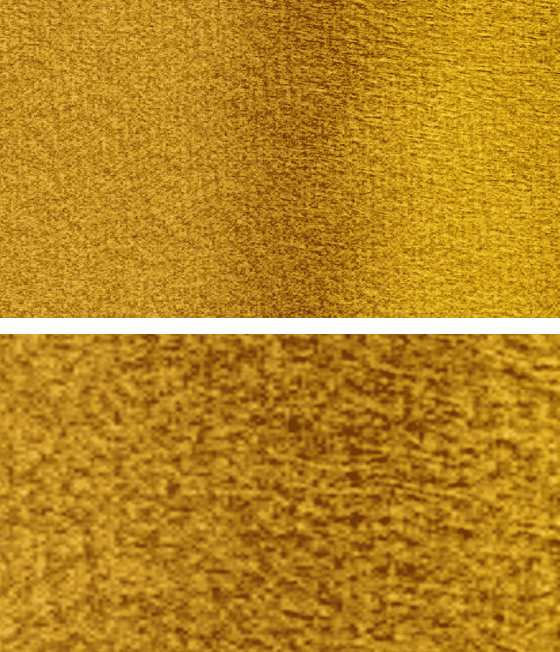
Top, the full canvas; bottom, a detail of the centre.
Reproduce this texture procedurally as a WebGL 1 fragment shader.

```glsl
precision highp float;
uniform vec2 u_resolution;

float hash(vec2 p) {
  return fract(sin(dot(p, vec2(127.1, 311.7))) * 43758.5453);
}

float noise(vec2 p) {
  vec2 i = floor(p), f = fract(p);
  f = f * f * (3.0 - 2.0 * f);
  return mix(mix(hash(i), hash(i + vec2(1.0, 0.0)), f.x),
             mix(hash(i + vec2(0.0, 1.0)), hash(i + 1.0), f.x), f.y);
}

float bump(float x, float center, float width) {
  float d = (x - center) / width;
  return exp(-d * d);
}

// Crumpled foil: wide, shallow ridges sloping gently down to the right
float creaseHeight(vec2 p) {
  p.y += 0.13 * p.x + 0.018 * noise(p * vec2(14.0, 20.0));
  float broad = 1.0 - abs(2.0 * noise(p * vec2(17.0, 58.0)) - 1.0);
  float narrow = 1.0 - abs(2.0 * noise(p * vec2(38.0, 105.0) + 31.7) - 1.0);
  return broad + 0.65 * narrow;
}

// Six gold tones, evenly spaced from shadow to glint
vec3 goldRamp(float t) {
  t = clamp(t, -0.2, 1.2) * 5.0;
  vec3 c = vec3(0.54, 0.32, 0.04) + min(t, 0.0) * vec3(0.10, 0.09, 0.02);
  c = mix(c, vec3(0.64, 0.42, 0.06), clamp(t, 0.0, 1.0));
  c = mix(c, vec3(0.71, 0.51, 0.09), clamp(t - 1.0, 0.0, 1.0));
  c = mix(c, vec3(0.79, 0.58, 0.13), clamp(t - 2.0, 0.0, 1.0));
  c = mix(c, vec3(0.86, 0.66, 0.15), clamp(t - 3.0, 0.0, 1.0));
  c = mix(c, vec3(0.89, 0.71, 0.26), clamp(t - 4.0, 0.0, 1.0));
  return c + max(t - 5.0, 0.0) * vec3(0.06, 0.07, 0.10);
}

void main() {
  vec2 uv = gl_FragCoord.xy / u_resolution;
  vec2 p = gl_FragCoord.xy / u_resolution.y;

  // Broad vertical sheen: pale left, dark fold, bright band at right
  float x = uv.x + 0.04 * (noise(p * 3.0) - 0.5) - 0.03 * (uv.y - 0.5);
  float tone = 0.55 - 0.30 * bump(x, 0.53, 0.13) + 0.15 * bump(x, 0.85, 0.12);
  tone -= 0.10 * smoothstep(0.5, 1.0, uv.y) * smoothstep(0.4, 0.8, uv.x);
  tone += 0.10 * (noise(p * vec2(9.0, 14.0)) - 0.5);

  // Creases lit from above, strongest at the top and right
  float creased = 0.25 + 0.75 * smoothstep(0.38, 0.62, uv.x);
  creased *= mix(0.55, 1.0, smoothstep(0.1, 0.8, uv.y));
  creased += 0.25 * smoothstep(0.6, 1.0, uv.y) * (1.0 - smoothstep(0.1, 0.4, uv.x));
  float relief = creaseHeight(p) - creaseHeight(p + vec2(0.001, 0.0045));
  tone += 0.62 * creased * relief;

  // Fine metallic grain
  vec2 q = p + 0.004 * noise(p * 60.0);
  tone += 0.75 * (noise(q * vec2(125.0, 165.0)) - 0.5);
  tone += 0.60 * (noise(p * vec2(235.0, 265.0) + 7.3) - 0.5);

  // Pale gold on the left turns to saturated yellow on the right
  float yellow = smoothstep(0.45, 0.85, uv.x);
  vec3 color = goldRamp(tone) * mix(vec3(1.0, 1.0, 1.2), vec3(1.0, 1.02, 0.6), yellow);
  gl_FragColor = vec4(clamp(color, 0.0, 1.0), 1.0);
}
```
